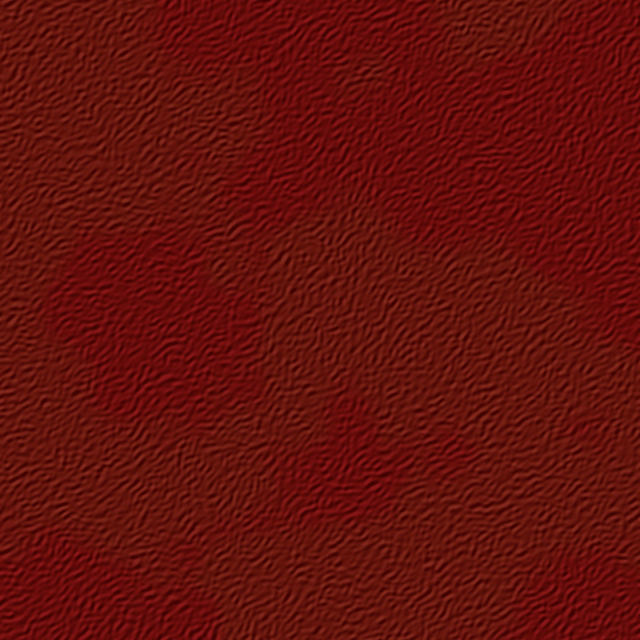
Give the GLSL for this texture, as a Shadertoy shader.

```glsl
const float RIDGES_PER_CANVAS = 82.0;
const float GRAIN_ANGLE = 0.66;
const float ANGLE_SPREAD = 0.85;
const float PATCHES_PER_CANVAS = 4.0;
const int WAVES_PER_CELL = 2;

const vec3 GROOVE = vec3(0.25, 0.01, 0.005);
const vec3 RED_MID = vec3(0.40, 0.045, 0.038);
const vec3 RED_RIDGE = vec3(0.54, 0.09, 0.095);
const vec3 BROWN_MID = vec3(0.395, 0.08, 0.045);
const vec3 BROWN_RIDGE = vec3(0.51, 0.155, 0.11);

// Integer hash: three values in 0..1 for a cell and a seed
vec3 hash3(vec2 cell, int seed) {
    uvec3 v = uvec3(ivec3(ivec2(cell) + 4096, seed + 17));
    v = v * 1664525u + 1013904223u;
    v.x += v.y * v.z;
    v.y += v.z * v.x;
    v.z += v.x * v.y;
    v ^= v >> 16u;
    v.x += v.y * v.z;
    v.y += v.z * v.x;
    v.z += v.x * v.y;
    return vec3(v >> 8u) / 16777216.0;
}

float valueNoise(vec2 p, int seed) {
    vec2 cell = floor(p);
    vec2 f = fract(p);
    f = f * f * (3.0 - 2.0 * f);
    float low = mix(hash3(cell, seed).x, hash3(cell + vec2(1, 0), seed).x, f.x);
    float high = mix(hash3(cell + vec2(0, 1), seed).x, hash3(cell + vec2(1, 1), seed).x, f.x);
    return mix(low, high, f.y);
}

float fbm(vec2 p, int seed) {
    float sum = 0.0;
    float weight = 0.5;
    for (int octave = 0; octave < 5; octave++) {
        sum += weight * valueNoise(p, seed + octave);
        p = mat2(1.6, 1.2, -1.2, 1.6) * p + 3.7;
        weight *= 0.5;
    }
    return sum / 0.97;
}

// Scattered short wave packets that merge into branching wrinkles
float wrinkles(vec2 p, float angle, float spread) {
    vec2 home = floor(p);
    float sum = 0.0;
    for (int y = -2; y <= 2; y++) {
        for (int x = -2; x <= 2; x++) {
            vec2 cell = home + vec2(x, y);
            for (int i = 0; i < WAVES_PER_CELL; i++) {
                vec3 place = hash3(cell, 2 * i);
                vec3 turn = hash3(cell, 2 * i + 1);
                vec2 d = p - cell - place.xy;
                float a = angle + spread * (turn.x + turn.y - 1.0);
                float frequency = mix(0.75, 1.25, turn.z);
                float across = dot(d, vec2(-sin(a), cos(a)));
                float envelope = exp(-1.2 * dot(d, d));
                sum += envelope * cos(6.2832 * (frequency * across + place.z));
            }
        }
    }
    return sum / 1.14;
}

// Dark to middle to light, for height in 0..1
vec3 leatherRamp(float height, vec3 groove, vec3 middle, vec3 ridge) {
    vec3 lower = mix(groove, middle, clamp(height * 2.0, 0.0, 1.0));
    return mix(lower, ridge, clamp(height * 2.0 - 1.0, 0.0, 1.0));
}

void mainImage(out vec4 fragColor, in vec2 fragCoord) {
    vec2 uv = fragCoord / iResolution.y;

    // Wrinkled relief with a gently drifting direction
    float drift = 0.5 * (valueNoise(uv * 9.0, 40) - 0.5);
    float relief = wrinkles(uv * RIDGES_PER_CANVAS, GRAIN_ANGLE + drift, ANGLE_SPREAD);
    float height = clamp(0.5 + 0.23 * relief, 0.0, 1.0);

    // Broad red and brown dye patches
    float dye = fbm(uv * PATCHES_PER_CANVAS, 60);
    float brown = smoothstep(0.44, 0.59, dye);
    vec3 middle = mix(RED_MID, BROWN_MID, brown);
    vec3 ridge = mix(RED_RIDGE, BROWN_RIDGE, brown);

    fragColor = vec4(leatherRamp(height, GROOVE, middle, ridge), 1.0);
}
```
